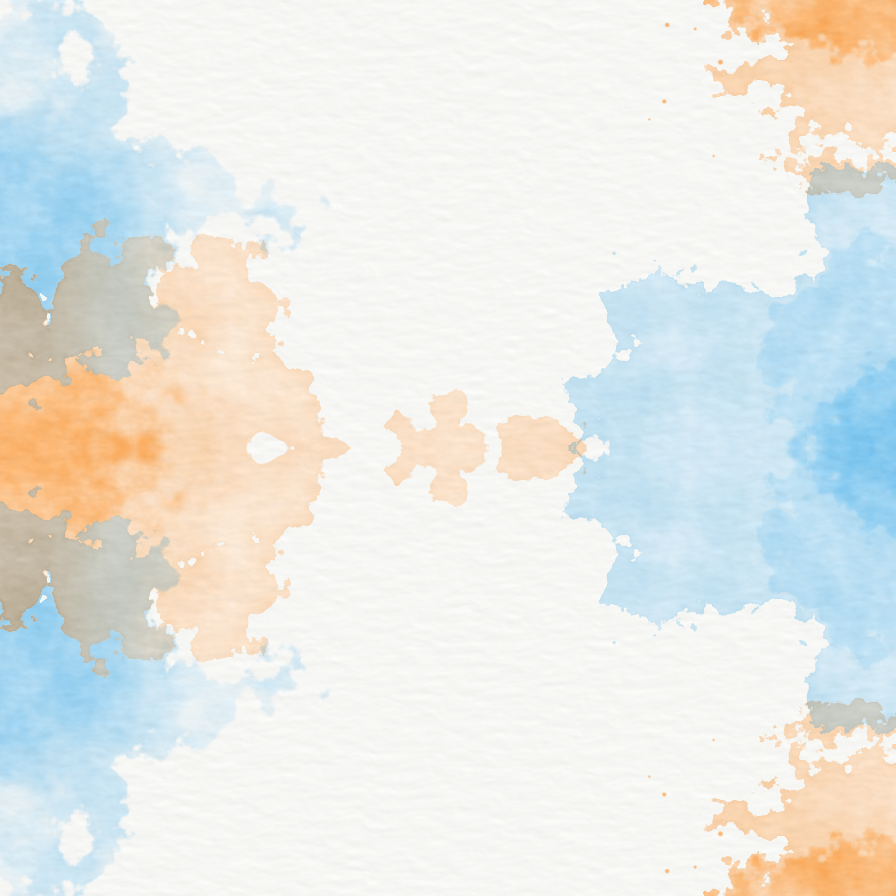
This background is drawn by a Shadertoy shader. Its source:

```glsl
// Mirrored blue and orange watercolour washes on white textured paper.
#define ROUGHNESS 0.065   // how far the wash outlines wander
#define FRAY 0.062        // tearing of the outlines
#define RIM 0.22          // extra pigment along dried edges
#define BLOTCH 0.8        // uneven pigment inside a wash
#define PAPER_RELIEF 0.05 // strength of the paper fibres

const vec3 PAPER = vec3(0.966, 0.966, 0.957);
const vec3 PALE_BLUE = vec3(0.79, 0.895, 0.95);
const vec3 DEEP_BLUE = vec3(0.57, 0.81, 0.945);
const vec3 PALE_ORANGE = vec3(0.977, 0.872, 0.767);
const vec3 DEEP_ORANGE = vec3(0.983, 0.715, 0.45);
const vec3 COOL_GREY = vec3(0.785, 0.805, 0.78);
const vec3 WARM_GREY = vec3(0.76, 0.72, 0.645);

float hash(vec2 p) {
    return fract(sin(dot(p, vec2(127.1, 311.7))) * 43758.5453);
}

float noise(vec2 p) {
    vec2 i = floor(p), f = fract(p);
    f = f * f * (3.0 - 2.0 * f);
    vec2 e = vec2(0.0, 1.0);
    return mix(mix(hash(i), hash(i + e.yx), f.x),
               mix(hash(i + e.xy), hash(i + e.yy), f.x), f.y);
}

float fbm(vec2 p) {
    float sum = 0.0, amp = 0.5;
    for (int i = 0; i < 5; i++) {
        sum += amp * noise(p);
        p = mat2(1.6, 1.2, -1.2, 1.6) * p + 7.3;
        amp *= 0.5;
    }
    return sum / 0.97;
}

// Approximate signed distance to an ellipse
float blob(vec2 p, float x, float y, float rx, float ry) {
    vec2 r = vec2(rx, ry);
    return (length((p - vec2(x, y)) / r) - 1.0) * min(rx, ry);
}

// In the shapes below, y is the distance from the horizontal mirror line
float leftBlue(vec2 p) {
    float d = min(blob(p, 0.05, 0.40, 0.10, 0.095), blob(p, 0.04, 0.27, 0.15, 0.11));
    d = min(d, blob(p, 0.18, 0.285, 0.085, 0.045));
    d = min(d, blob(p, 0.22, 0.258, 0.08, 0.018));
    d = min(d, blob(p, 0.125, 0.165, 0.064, 0.09));
    d = min(d, blob(p, 0.0, 0.13, 0.075, 0.075));
    d = max(d, -blob(p, 0.10, 0.11, 0.03, 0.011));
    return max(d, -blob(p, 0.075, 0.425, 0.012, 0.025));
}

float leftOrange(vec2 p) {
    float d = min(blob(p, 0.0, 0.0, 0.20, 0.11), blob(p, 0.02, 0.085, 0.08, 0.11));
    d = min(d, blob(p, 0.13, 0.12, 0.07, 0.12));
    d = min(d, blob(p, 0.245, 0.165, 0.063, 0.064));
    return min(d, blob(p, 0.20, 0.035, 0.155, 0.10));
}

float centreSplash(vec2 p) {
    float d = min(blob(p, 0.367, 0.0, 0.016, 0.013), blob(p, 0.492, 0.0, 0.018, 0.056));
    d = min(d, blob(p, 0.505, 0.0, 0.038, 0.019));
    d = min(d, blob(p, 0.457, 0.026, 0.024, 0.010));
    d = min(d, blob(p, 0.472, 0.0, 0.014, 0.03));
    return min(d, blob(p, 0.60, 0.0, 0.05, 0.034));
}

float rightBlue(vec2 p) {
    float d = min(blob(p, 0.85, 0.03, 0.20, 0.15), blob(p, 0.738, 0.155, 0.055, 0.055));
    d = min(d, blob(p, 0.95, 0.12, 0.10, 0.10));
    d = min(d, blob(p, 0.965, 0.262, 0.068, 0.065));
    d = min(d, blob(p, 0.667, 0.057, 0.03, 0.02));
    return min(d, blob(p, 1.0, 0.10, 0.18, 0.13));
}

float rightOrange(vec2 p) {
    float d = min(blob(p, 1.0, 0.42, 0.18, 0.06), blob(p, 0.97, 0.50, 0.16, 0.07));
    d = min(d, blob(p, 0.94, 0.335, 0.07, 0.025));
    d = min(d, blob(p, 0.945, 0.31, 0.045, 0.022));
    d = min(d, blob(p, 1.0, 0.37, 0.10, 0.06));
    return max(d, -blob(p, 0.96, 0.336, 0.04, 0.005));
}

// Distance to droplets scattered through a box
float droplets(vec2 p, vec2 low, vec2 high, float seed) {
    float d = 1.0;
    for (float i = 0.0; i < 6.0; i++) {
        vec2 c = mix(low, high, vec2(hash(vec2(i, seed)), hash(vec2(seed, i + 9.0))));
        d = min(d, length(p - c) - mix(0.001, 0.003, hash(vec2(i, i + seed))));
    }
    return d;
}

// Pigment thickened by blotches and by the dried rim
vec3 pigment(vec3 colour, float d, float blotch) {
    return 1.0 - (1.0 - colour) * (1.0 + blotch + RIM * exp(-abs(d) / 0.004));
}

void mainImage(out vec4 fragColor, in vec2 fragCoord) {
    vec2 uv = fragCoord / iResolution.xy;
    vec2 p = vec2(uv.x, abs(uv.y - 0.5));
    float aa = 1.0 / iResolution.y + 0.0003;

    // Torn outlines, with the noise grid turned off the axes
    vec2 t = mat2(0.8, 0.6, -0.6, 0.8) * p;
    vec2 wander = vec2(fbm(t * 24.0), fbm(t * 24.0 + 40.0)) - 0.5;
    float fray = FRAY * (fbm(t * 48.0 + 11.0) - 0.5);
    vec2 w = p + ROUGHNESS * wander;
    float blotch = BLOTCH * (fbm(t * 13.0 + 70.0) - 0.5) + 0.35 * (fbm(t * 80.0) - 0.5);

    // Wash distances, with bare gaps along the mirror line
    float splash = centreSplash(p + 0.4 * ROUGHNESS * wander) + 0.7 * fray;
    float orangeL = max(leftOrange(w) + fray, -blob(p, 0.298, 0.0, 0.028, 0.011) - 0.5 * fray);
    float orangeR = rightOrange(w) + fray;
    float blueL = leftBlue(w) + fray;
    float blueR = max(rightBlue(w) + fray, -blob(p, 0.668, 0.0, 0.02, 0.013) - 0.5 * fray);
    float drops = droplets(p, vec2(0.72, 0.30), vec2(0.83, 0.49), 3.0);
    float orange = min(min(orangeL, orangeR), splash);
    float blue = min(blueL, blueR);

    // Richer second layers
    float coreL = smoothstep(0.03, -0.06, blob(w, 0.0, 0.0, 0.19, 0.13) + 1.5 * fray);
    float coreR = smoothstep(0.008, -0.008, blob(w, 0.97, 0.5, 0.15, 0.055) + fray);
    float deepOrange = max(coreL, (0.12 + 0.7 * coreR) * step(0.7, p.x));
    float deepBlue = 0.65 * smoothstep(0.04, -0.08, blob(w, 0.02, 0.25, 0.16, 0.12));
    deepBlue = max(deepBlue, 0.4 * smoothstep(0.004, -0.008, blob(w, 1.0, 0.10, 0.14, 0.13) + fray));
    deepBlue = max(deepBlue, smoothstep(0.004, -0.025, blob(w, 1.0, 0.0, 0.12, 0.10) + fray));

    // Blend the wet washes, greying where they cross
    float thin = smoothstep(0.27, 0.42, p.y) + smoothstep(0.13, 0.22, p.x);
    thin = min(thin, 1.0) * step(p.x, 0.5);
    float feather = aa + 0.006 * thin;
    float blueMask = smoothstep(feather, -feather, blue);
    blueMask *= 1.0 - thin * clamp(0.25 + 2.0 * (fbm(t * 22.0 + 5.0) - 0.5), 0.0, 0.7);
    float orangeMask = smoothstep(aa, -aa, orange);
    vec3 colour = mix(PAPER, pigment(mix(PALE_BLUE, DEEP_BLUE, deepBlue), blue, blotch), blueMask);
    vec3 warm = pigment(mix(PALE_ORANGE, DEEP_ORANGE, deepOrange), orange, blotch);
    colour = mix(colour, warm, orangeMask);
    vec3 grey = mix(COOL_GREY, WARM_GREY, smoothstep(0.14, 0.03, p.x));
    colour = mix(colour, pigment(grey, max(blue, orange), 0.6 * blotch), 0.95 * blueMask * orangeMask);
    colour = mix(colour, DEEP_ORANGE, smoothstep(aa, -aa, drops));

    // Short horizontal paper fibres lit from above
    vec2 fibre = uv * vec2(52.0, 135.0) + 0.6 * noise(uv * 40.0);
    colour += PAPER_RELIEF * (fbm(fibre) - fbm(fibre + vec2(0.1, 0.5)));
    fragColor = vec4(clamp(colour, 0.0, 1.0), 1.0);
}
```
